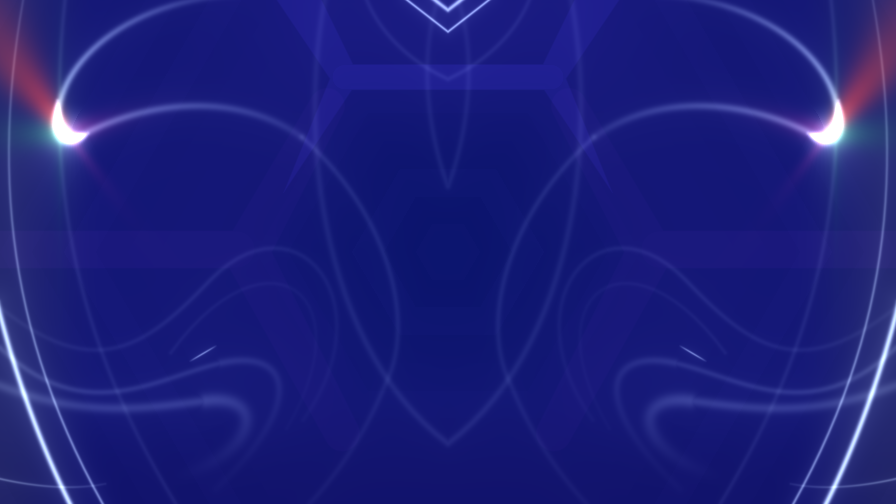
A Shadertoy shader for this background:

```glsl
// Mirrored light trails and twin lens flares over a deep blue hexagonal backdrop.

const vec3 DEEP_BLUE = vec3(.045, .08, .43);
const vec3 EDGE_BLUE = vec3(.078, .09, .465);
const vec3 SIDE_HAZE = vec3(.06, .065, -.02);
const vec3 PANEL_TINT = vec3(.05, .035, .12);
const vec3 VIOLET_TINT = vec3(.025, .006, .025);
const vec3 TRAIL_TINT = vec3(.5, .56, .5);
const vec3 RED = vec3(.62, .1, -.12);
const vec3 MAGENTA = vec3(.4, .06, .12);
const vec3 GREEN = vec3(0, .32, -.03);
const vec2 FLARE_POS = vec2(.755, .735);
const vec2 RED_DIR = vec2(.6, .8);
const float HEX_STEP = .055;
const float CURVE_STEPS = 28.;

float hash(float n) {
    n = fract(n * .1031);
    n *= n + 33.33;
    return fract(n * (n + n));
}

// Distance to a segment, and position along it
vec2 segment(vec2 p, vec2 a, vec2 b) {
    vec2 d = b - a;
    float t = clamp(dot(p - a, d) / dot(d, d), 0., 1.);
    return vec2(length(p - a - d * t), t);
}

// Distance to a cubic curve, and parameter of its nearest point
vec2 curve(vec2 p, vec4 ab, vec4 cd) {
    vec2 best = vec2(10, 0), from = ab.xy;
    for (float i = 0.; i < CURVE_STEPS; i++) {
        float t = (i + 1.) / CURVE_STEPS, s = 1. - t;
        vec2 to = s * s * (s * ab.xy + 3. * t * ab.zw) + t * t * (3. * s * cd.xy + t * cd.zw);
        vec2 near = segment(p, from, to);
        if (near.x < best.x) best = vec2(near.x, (i + near.y) / CURVE_STEPS);
        from = to;
    }
    return best;
}

// Soft line with a wider halo
float glow(float d, float width) {
    return exp(-d * d / (width * width)) + .14 * exp(-d / (width * 4.));
}

// Glowing curve whose strength changes from end to end
float trail(vec2 p, float width, float g0, float g1, vec4 ab, vec4 cd) {
    vec2 c = curve(p, ab, cd);
    return mix(g0, g1, c.y) * glow(c.x, width);
}

// Straight panel whose width changes from end to end
float panel(vec2 p, vec4 ends, float w0, float w1) {
    vec2 s = segment(p, ends.xy, ends.zw);
    return 1. - smoothstep(-.002, .002, s.x - mix(w0, w1, s.y));
}

// Beam that fades and widens along its direction
float beam(vec2 q, vec2 dir, float reach, float width, float spread) {
    float along = dot(q, dir);
    float across = dot(q, vec2(-dir.y, dir.x)) / (width + spread * max(along, 0.));
    return smoothstep(-.015, .03, along) * exp(-along / reach - across * across);
}

vec3 backdrop(vec2 p) {
    vec2 h = abs(p - vec2(0, .5));
    float radius = max(h.y, h.x * .866 + h.y * .5);
    vec3 col = mix(DEEP_BLUE, EDGE_BLUE, smoothstep(0., .45, radius));
    col += SIDE_HAZE * smoothstep(.68, .9, p.x);
    col += vec3(.02, .012, .04) * smoothstep(.65, 1., p.y) * smoothstep(.6, .2, p.x);
    col -= vec3(.01, .015, .04) * smoothstep(.25, 0., p.y);
    col += (hash(floor(radius / HEX_STEP) + 7.) - .5) * vec3(.008, .006, .014);
    // Honeycomb edges
    float rim = max(.7 * panel(p, vec4(0, .847, .205, .847), .025, .025),
        .5 * panel(p, vec4(.205, .847, .326, .618), .026, 0.));
    rim = max(rim, .5 * panel(p, vec4(.205, .847, .305, 1.02), .026, .04));
    float spoke = max(panel(p, vec4(.42, .505, .95, .505), .037, .037),
        .7 * panel(p, vec4(.4, .5, .24, .79), .045, .035));
    spoke = max(spoke, .7 * panel(p, vec4(.4, .5, .21, .14), .045, .035));
    return col + PANEL_TINT * rim + VIOLET_TINT * spoke;
}

float faintTrails(vec2 p) {
    // Long loop, heart and leaf
    float g = trail(p, .006, .13, .08, vec4(.29, .728, .12, .58), vec4(.06, .36, .125, .236));
    g = max(g, trail(p, .006, .08, .05, vec4(.125, .236, .16, .15), vec4(.21, .07, .275, 0)));
    g += trail(p, .007, .08, .11, vec4(.245, 1, .3, .7), vec4(.24, .3, 0, .12));
    g += trail(p, .005, .1, .08, vec4(0, .843, .08, .88), vec4(.14, .94, .165, 1.01));
    g += trail(p, .006, .09, .06, vec4(0, .63, .045, .75), vec4(.055, .9, .02, 1));
    // S-shaped ribbons
    float s = trail(p, .005, .06, .1, vec4(.889, .39, .7, .24), vec4(.6, .31, .472, .444));
    g += max(s, trail(p, .005, .1, .03, vec4(.472, .444, .3, .62), vec4(.12, .4, .287, .167)));
    g += trail(p, .004, .06, .02, vec4(.55, .3, .36, .56), vec4(.16, .42, .32, .15));
    // Low waves
    s = trail(p, .01, .2, .22, vec4(.889, .235, .72, .17), vec4(.6, .19, .48, .205));
    g += max(s, trail(p, .014, .26, 0., vec4(.48, .205, .36, .22), vec4(.37, .1, .55, .05)));
    s = trail(p, .006, .18, .14, vec4(.889, .31, .72, .15), vec4(.58, .25, .45, .28));
    return g + max(s, trail(p, .008, .16, .02, vec4(.45, .28, .31, .31), vec4(.28, .2, .46, .03)));
}

float brightTrails(vec2 p) {
    // Side arcs
    float g = trail(p, .0055, 1.2, 1.3, vec4(.895, .4, .86, .26), vec4(.81, .12, .75, 0));
    g += trail(p, .003, .15, .65, vec4(.843, 1, .905, .65), vec4(.87, .33, .685, 0));
    g += trail(p, .005, .1, .08, vec4(.76, 1, .8, .62), vec4(.735, .32, .54, 0));
    g += trail(p, .0025, .4, .1, vec4(.889, .05, .8, .03), vec4(.73, .03, .68, .04));
    // Top chevrons and small glint
    g += .85 * glow(segment(p, vec2(0, .937), vec2(.085, 1.003)).x, .0025);
    g += glow(segment(p, vec2(0, .98), vec2(.03, 1.003)).x, .004);
    vec2 glint = segment(p, vec2(.514, .282), vec2(.458, .315));
    return g + 2.4 * glint.y * (1. - glint.y) * glow(glint.x, .002);
}

vec3 flare(vec2 p) {
    vec2 q = p - FLARE_POS;
    vec3 col = RED * beam(q, RED_DIR, .25, .012, .22);
    col += MAGENTA * (.6 * beam(q, -RED_DIR, .07, .008, .05) + beam(q, vec2(-.96, .28), .06, .02, .05));
    col += GREEN * (beam(q, vec2(1, 0), .07, .02, .15) + .5 * exp(-abs(q.x - .015) / .012 - abs(q.y) / .1));
    col += .25 * exp(-dot(q, q) / .0012);
    // Comet tails and white crescent
    float tails = trail(p, .007, .85, .1, vec4(.773, .765, .775, .87), vec4(.64, 1, .42, 1.01));
    tails += trail(p, .008, .5, .13, vec4(.73, .73, .6, .8), vec4(.42, .82, .29, .728));
    vec2 hook = curve(p, vec4(.775, .8, .782, .725), vec4(.75, .715, .715, .735));
    float swell = 4. * hook.y * (1. - hook.y);
    return col + TRAIL_TINT * tails + 1.2 * (.2 + swell) * glow(hook.x, .004 + .009 * swell);
}

void mainImage(out vec4 fragColor, in vec2 fragCoord) {
    vec2 p = fragCoord / iResolution.y;
    p.x = abs(p.x - .5 * iResolution.x / iResolution.y);
    vec3 col = backdrop(p) + TRAIL_TINT * (faintTrails(p) + brightTrails(p)) + flare(p);
    fragColor = vec4(clamp(col, 0., 1.), 1);
}
```
